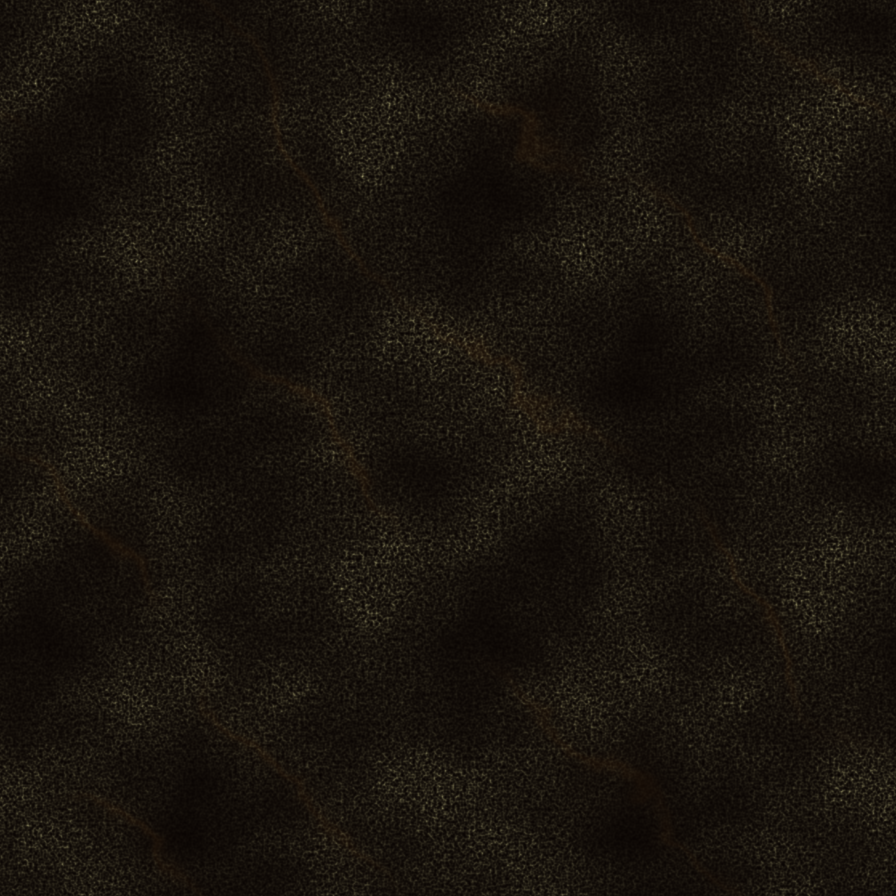
Give the GLSL for this texture, as a WebGL 1 fragment shader.

```glsl
precision highp float;
// Tileable dark brown stone with fine speckle, soft clouds and thin diagonal veins.

uniform vec2 u_resolution;

#define BASE_LEVEL 0.089
#define CONTRAST 0.36
#define CLOUD_CELLS 6.0
#define CLOUD_AMOUNT 1.9
#define GRAIN_CELLS 211.0
#define GRAIN_AMOUNT 2.5
#define VEIN_COUNT 3.0
#define VEIN_WIDTH 0.0065
#define VEIN_WARP 0.6
#define VEIN_TINT vec3(0.050, 0.029, 0.008)

const vec3 DARK = vec3(0.08, 0.06, 0.04);
const vec3 LIGHT = vec3(0.18, 0.16, 0.11);

float hash(vec2 cell, float seed) {
  vec3 q = fract(vec3(cell.xyx + seed * 7.31) * vec3(0.1031, 0.1030, 0.0973));
  q += dot(q, q.yzx + 33.33);
  return fract((q.x + q.y) * q.z);
}

// Dot product of the wrapped corner's random unit gradient with the offset to it.
float corner(vec2 cell, vec2 offset, float period, float seed) {
  cell -= period * floor((cell + 0.5) / period);
  float angle = 6.28318 * hash(cell, seed);
  return dot(vec2(cos(angle), sin(angle)), offset);
}

// Gradient noise that repeats every "period" cells.
float noise(vec2 p, float period, float seed) {
  vec2 cell = floor(p);
  vec2 f = p - cell;
  vec2 s = f * f * f * (f * (f * 6.0 - 15.0) + 10.0);
  vec2 e = vec2(1.0, 0.0);
  float low = mix(corner(cell, f, period, seed),
                  corner(cell + e.xy, f - e.xy, period, seed), s.x);
  float high = mix(corner(cell + e.yx, f - e.yx, period, seed),
                   corner(cell + e.xx, f - e.xx, period, seed), s.x);
  return mix(low, high, s.y);
}

// Soft patches that repeat twice across the tile.
float clouds(vec2 uv) {
  float sum = 0.0;
  float amplitude = 1.0;
  float cells = CLOUD_CELLS;
  for (int i = 0; i < 4; i++) {
    sum += amplitude * noise(uv * cells, cells * 0.5, float(i) + 1.0);
    amplitude *= 0.55;
    cells *= 2.0;
  }
  return sum;
}

// Fine speckle from two sizes of grain.
float grain(vec2 uv) {
  float fine = floor(GRAIN_CELLS * 1.6);
  return noise(uv * GRAIN_CELLS, GRAIN_CELLS, 11.0) + noise(uv * fine, fine, 12.0);
}

// Wandering diagonal lines that fade in and out along their length.
float veins(vec2 uv) {
  float warp = noise(uv * 3.0, 3.0, 21.0)
             + 0.40 * noise(uv * 8.0, 8.0, 22.0)
             + 0.12 * noise(uv * 26.0, 26.0, 23.0)
             + 0.05 * noise(uv * 70.0, 70.0, 24.0);
  float phase = VEIN_COUNT * (uv.x + uv.y) + VEIN_WARP * warp;
  float dist = abs(fract(phase) - 0.5) / (VEIN_COUNT * 1.414);
  float core = exp(-pow(dist / VEIN_WIDTH, 2.0));
  float halo = exp(-dist / (VEIN_WIDTH * 2.5));
  float strength = smoothstep(-0.4, 0.25, noise(uv * 5.0, 5.0, 25.0));
  return (0.75 * core + 0.25 * halo) * strength;
}

void main() {
  vec2 uv = gl_FragCoord.xy / u_resolution;

  // Speckle is stronger inside the lighter patches.
  float cloud = clouds(uv);
  float speckle = GRAIN_AMOUNT * grain(uv) * clamp(1.0 + 0.9 * cloud, 0.5, 1.6);
  float level = BASE_LEVEL * exp(CONTRAST * (CLOUD_AMOUNT * cloud + speckle));

  // Map brightness onto the stone colours, then tint the veins.
  vec3 color = mix(DARK, LIGHT, (level - DARK.r) / (LIGHT.r - DARK.r));
  color += VEIN_TINT * veins(uv);

  gl_FragColor = vec4(clamp(color, 0.0, 1.0), 1.0);
}
```
